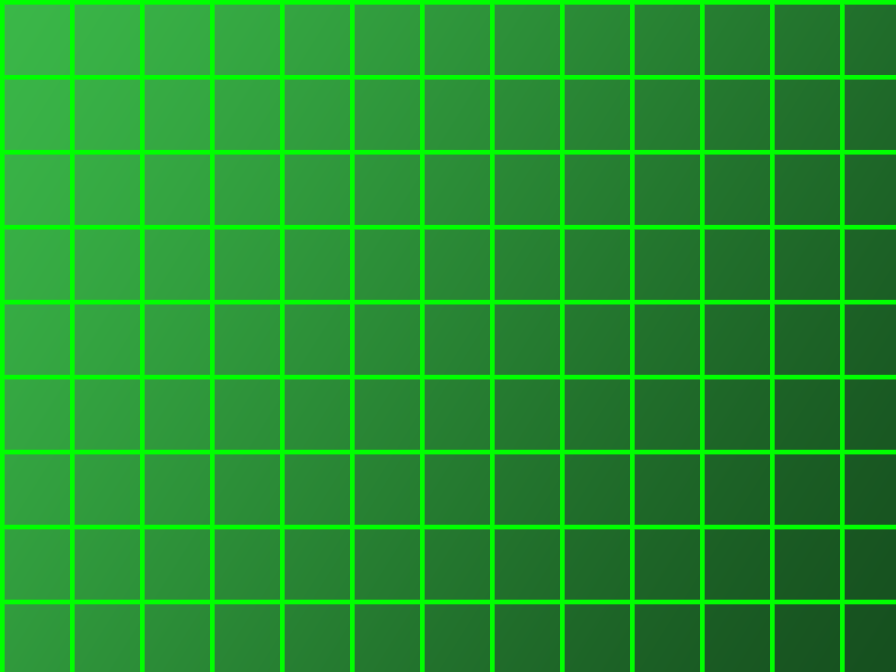
A Shadertoy shader for this pattern:

```glsl
// Diagonal fade from the bright upper left to the dark lower right
vec3 backdrop(vec2 uv) {
    float t = dot(uv, vec2(0.68, 0.32));
    t = mix(t, smoothstep(0.0, 1.0, t), 0.4);
    return mix(vec3(0.23, 0.72, 0.285), vec3(0.085, 0.31, 0.12), t);
}

// Distance to the nearest vertical (x) and horizontal (y) grid line
vec2 gridDistance(vec2 p, vec2 pitch) {
    return abs(fract(p / pitch + 0.5) - 0.5) * pitch;
}

void mainImage(out vec4 fragColor, in vec2 fragCoord) {
    // Measured from the top left, in canvas heights
    vec2 fromTop = vec2(fragCoord.x, iResolution.y - fragCoord.y);
    vec2 p = fromTop / iResolution.y;

    // The first lines sit flush with the top and left edges
    float halfWidth = 0.00345;
    vec2 d = gridDistance(p - halfWidth, vec2(0.10417, 0.11155));

    // Coverage of a pixel by either set of lines
    vec2 coverage = clamp(0.5 + (halfWidth - d) * iResolution.y, 0.0, 1.0);
    float line = max(coverage.x, coverage.y);

    vec3 color = mix(backdrop(fromTop / iResolution.xy), vec3(0.0, 1.0, 0.0), line);
    fragColor = vec4(color, 1.0);
}
```
